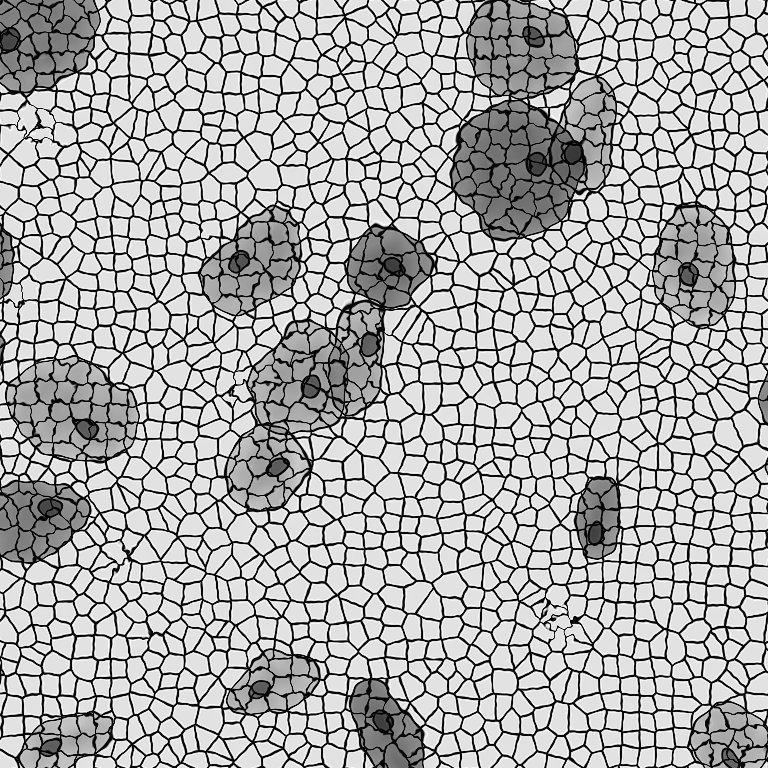
This texture is drawn by a Shadertoy shader. Its source:

```glsl
// Pale tissue split into small irregular cells by thin black lines, with grey
// translucent flakes and dark nuclei. The cells are a warped Voronoi diagram;
// the flakes are noisy ellipses scattered on a coarse grid and multiplied.

const float CELLS        = 42.0;    // cell sites across the canvas
const float CELL_GAPS    = 0.08;    // share of sites left out, giving big cells
const float JITTER_MIN   = 0.40;    // near square cells
const float JITTER_MAX   = 0.95;    // loose cells
const float LINE_HALF    = 0.0013;  // half width of the black lines
const float HALO_OFFSET  = 0.0028;  // bright rim beside each line
const float HALO_WIDTH   = 0.00048;
const float HALO_GAIN    = 0.10;
const float FLAKE_GRID   = 7.0;
const float FLAKE_SHARE  = 0.38;
const float FLAKE_MIN    = 0.050;   // long radius range
const float FLAKE_MAX    = 0.096;
const float NUCLEUS_SIZE = 0.012;
const float NUCLEUS_TINT = 0.55;
const float PAPER        = 0.885;
const float INK          = 0.02;

vec2 hash2(vec2 p) {
    vec3 q = fract(p.xyx * vec3(0.1031, 0.1030, 0.0973));
    q += dot(q, q.yzx + 33.33);
    return fract((q.xx + q.yz) * q.zy);
}

float cornerSlope(vec2 corner, vec2 offset) {
    return dot(2.0 * hash2(corner) - 1.0, offset);
}

float gradientNoise(vec2 p) {
    vec2 i = floor(p), f = p - i;
    vec2 u = f * f * f * (f * (f * 6.0 - 15.0) + 10.0);
    vec2 e = vec2(1.0, 0.0);
    return mix(mix(cornerSlope(i, f), cornerSlope(i + e, f - e), u.x),
               mix(cornerSlope(i + e.yx, f - e.yx), cornerSlope(i + 1.0, f - 1.0), u.x), u.y);
}

vec2 noise2(vec2 p) {
    return vec2(gradientNoise(p), gradientNoise(p + vec2(37.2, 91.7)));
}

// Voronoi cells
bool isGap(vec2 cell) {
    return hash2(cell + 71.0).x < CELL_GAPS;
}

vec2 cellSite(vec2 cell) {
    float loose = smoothstep(-0.3, 0.2, gradientNoise(cell * 0.13));
    return cell + 0.5 + mix(JITTER_MIN, JITTER_MAX, loose) * (hash2(cell) - 0.5);
}

float cellEdge(vec2 p) {
    vec2 base = floor(p), nearest = vec2(9.0);
    for (int y = -2; y <= 2; y++)
    for (int x = -2; x <= 2; x++) {
        vec2 cell = base + vec2(x, y);
        if (isGap(cell)) continue;
        vec2 s = cellSite(cell) - p;
        if (dot(s, s) < dot(nearest, nearest)) nearest = s;
    }
    float edge = 9.0;
    for (int y = -2; y <= 2; y++)
    for (int x = -2; x <= 2; x++) {
        vec2 cell = base + vec2(x, y);
        if (isGap(cell)) continue;
        vec2 s = cellSite(cell) - p, span = s - nearest;
        if (dot(span, span) > 1e-5) edge = min(edge, dot(0.5 * (s + nearest), normalize(span)));
    }
    return edge;
}

float ellipse(vec2 p, vec2 radii) {
    float k = length(p / radii);
    return k * (k - 1.0) / max(length(p / (radii * radii)), 1e-4);
}

// Flakes: returns signed distance to the union, outline distance and tint
vec3 flakes(vec2 p, float aa) {
    vec2 base = floor(p * FLAKE_GRID);
    vec3 result = vec3(1.0);
    for (int y = -1; y <= 1; y++)
    for (int x = -1; x <= 1; x++) {
        vec2 cell = base + vec2(x, y);
        vec2 place = hash2(cell + 13.0), form = hash2(cell + 29.0), tone = hash2(cell + 47.0);
        if (tone.x > FLAKE_SHARE + 0.5 * gradientNoise(cell * 0.45 + 0.2)) continue;

        float angle = 6.2832 * place.x * 3.0 + form.y;
        vec2 axis = vec2(cos(angle), sin(angle));
        vec2 q = p - (cell + 0.2 + 0.6 * place) / FLAKE_GRID;
        q = vec2(dot(q, axis), dot(q, vec2(-axis.y, axis.x)));
        vec2 radii = mix(FLAKE_MIN, FLAKE_MAX, form.x) * vec2(1.0, mix(0.45, 0.95, form.y));

        float rough = 0.024 * gradientNoise(p * 15.0 + cell) + 0.007 * gradientNoise(p * 55.0 + cell);
        float body = ellipse(q, radii) + rough;
        vec2 core = q - radii * (place.yx - 0.5) * 0.8;
        float nucleus = ellipse(core, NUCLEUS_SIZE * vec2(1.25, 0.7 + 0.4 * form.x))
                      + 0.004 * gradientNoise(p * 70.0);

        float tint = mix(0.84, 0.56, tone.y * tone.y) - 0.10 * smoothstep(0.0, -0.04, body);
        result.z *= mix(1.0, tint, smoothstep(aa, -aa, body));
        result.z *= mix(1.0, NUCLEUS_TINT, smoothstep(aa, -aa, nucleus));
        result.x = min(result.x, body);
        result.y = min(result.y, min(abs(body), abs(nucleus)));
    }
    return result;
}

void mainImage(out vec4 fragColor, in vec2 fragCoord) {
    vec2 p = fragCoord / iResolution.y;
    float aa = 0.5 / iResolution.y;
    vec3 flake = flakes(p, aa);

    // Cell walls wiggle more inside flakes and in sparse debris
    float inside = smoothstep(0.01, -0.01, flake.x);
    float debris = smoothstep(0.36, 0.50, gradientNoise(p * 9.0 + 5.0));
    float wiggle = 0.09 + 0.20 * inside + 0.45 * debris;
    vec2 bent = p + 0.02 * noise2(p * 4.0);
    float wall = cellEdge(bent * CELLS + wiggle * noise2(p * 105.0)) / CELLS;
    float line = min(wall, flake.y);

    // Paper, mottled flake tint, bright rims, then ink
    float mottle = 0.10 * gradientNoise(p * 45.0) + 0.12 * gradientNoise(p * 17.0);
    float shade = PAPER * flake.z * (1.0 + mottle * mix(0.05, 1.0, inside));
    float rim = (line - HALO_OFFSET) / HALO_WIDTH;
    shade += HALO_GAIN * exp(-rim * rim) * mix(1.0, 0.4, inside);
    shade = mix(INK, shade, smoothstep(LINE_HALF - aa, LINE_HALF + aa, line));
    fragColor = vec4(vec3(shade), 1.0);
}
```
